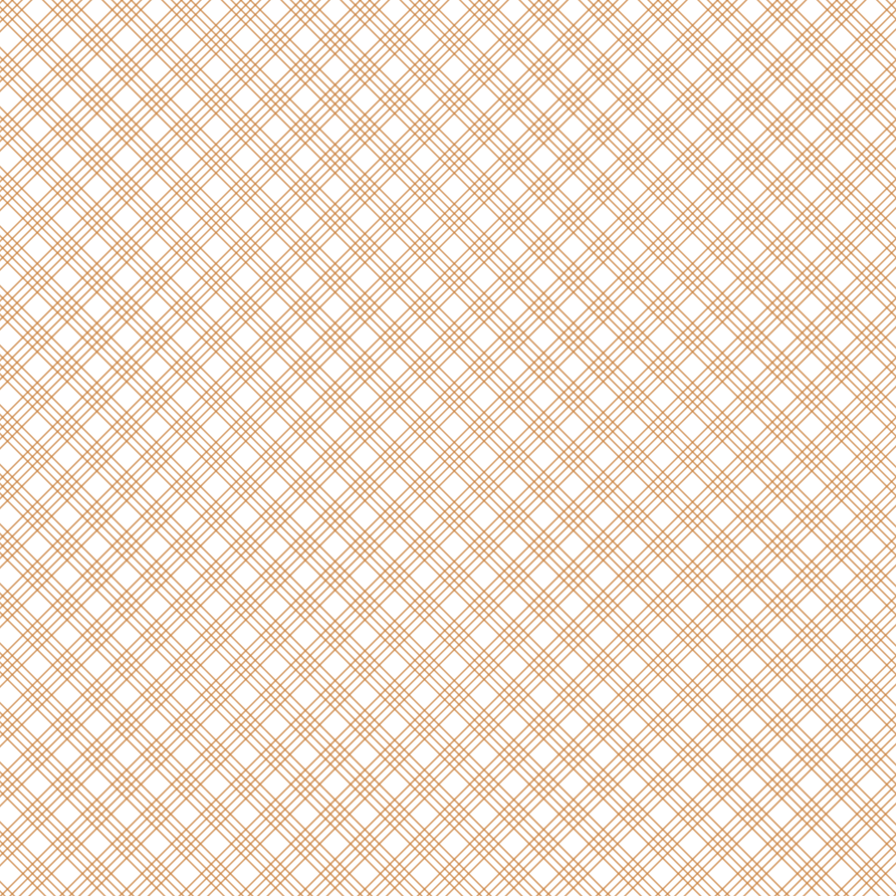
Reproduce this pattern procedurally as a three.js fragment shader.

```glsl
// Diagonal plaid of soft tan lines, in bands of four, crossing on white.
varying vec2 vUv;

const float TAU = 6.2831853;
const float REPEATS = 15.04;                 // bands across and down the canvas
const vec2 CROSSING = vec2(0.507, 0.4904);   // centre of one band crossing
const float SOFT_ZONES = 4.0;                // soft patches across and down
const vec3 PAPER = vec3(1.0);
const vec3 INK = vec3(0.78, 0.48, 0.20);

// Line measures in units of one repeat
const float LINE_SPACING = 0.16;
const float WIDTH_CRISP = 0.0262;
const float WIDTH_SOFT = 0.0298;
const float BLUR_CRISP = 0.0262;
const float BLUR_SOFT = 0.0335;

// Smoothed share of a spot covered by a line at signed distance d
float lineCoverage(float d, float width, float blur) {
  return smoothstep(-blur, blur, d + 0.5 * width)
       - smoothstep(-blur, blur, d - 0.5 * width);
}

// Four parallel lines centred on every whole number of t
float lineBand(float t, float softness) {
  float width = mix(WIDTH_CRISP, WIDTH_SOFT, softness);
  float blur = max(mix(BLUR_CRISP, BLUR_SOFT, softness), 0.42 * fwidth(t));
  float d = fract(t + 0.5) - 0.5;
  float coverage = 0.0;
  for (int i = 0; i < 4; i++) {
    coverage += lineCoverage(d - (float(i) - 1.5) * LINE_SPACING, width, blur);
  }
  return clamp(coverage, 0.0, 1.0);
}

// Slow change from crisp (0) to soft (1) across the canvas
float softnessAt(vec2 uv, float zones) {
  vec2 wave = cos(TAU * zones * uv);
  return 0.5 - 0.25 * (wave.x + wave.y);
}

void main() {
  vec2 p = (vUv - CROSSING) * REPEATS;
  float softness = softnessAt(vUv, SOFT_ZONES);

  // Two diagonal sets of bands
  float falling = lineBand(p.x + p.y, softness);
  float rising = lineBand(p.x - p.y, softness);

  // Crossings build up to a darker tone
  float ink = 1.0 - (1.0 - falling) * (1.0 - rising);
  gl_FragColor = vec4(mix(PAPER, INK, ink), 1.0);
}
```
